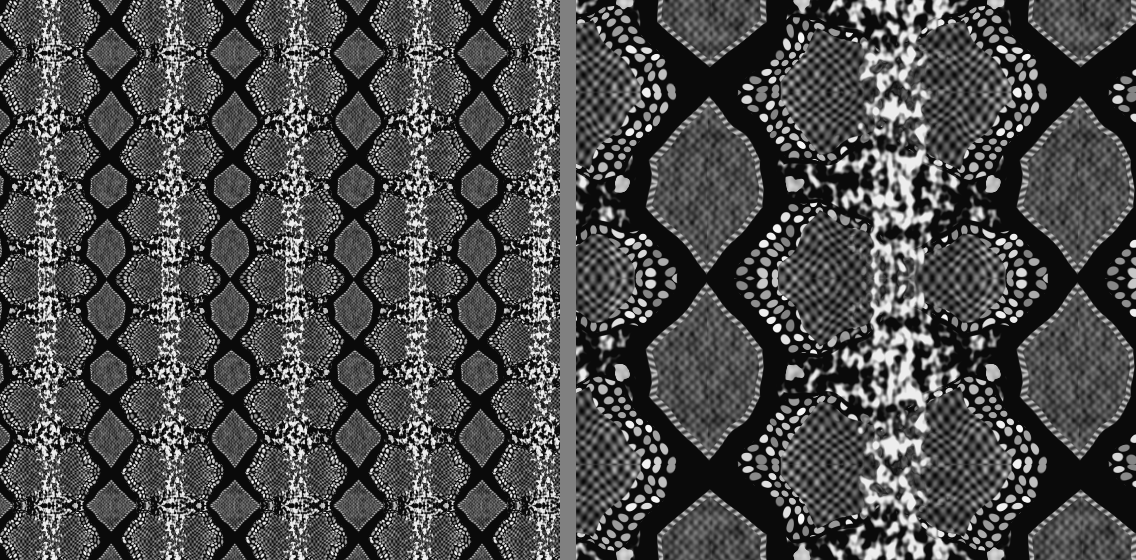
Left: the whole. Right: its middle third, enlarged.
A Shadertoy shader for this pattern:

```glsl
// Monochrome snakeskin: columns of beaded diamonds and mesh scales between mottled pale strips.
#define COLUMNS 4.53      // column pitches across the canvas
#define AXIS_X 0.882      // first diamond axis, in column pitches
#define MIRROR_Y 0.501    // height of the mirror line, in canvas units
#define HALF_TILE 1.83    // distance between mirror lines, in column pitches
#define ROW 0.523         // row pitch, in column pitches
#define BEAD 0.031        // bead spacing
#define MESH 0.034        // fine scale spacing
#define WOBBLE 0.03       // irregularity of the outlines
#define BLACK 0.04
#define WHITE 0.93

const float PI = 3.14159265;

float hash(vec2 p) {
    vec3 h = fract(p.xyx * vec3(0.1031, 0.1030, 0.0973));
    h += dot(h, h.yzx + 33.33);
    return fract((h.x + h.y) * h.z);
}

vec2 gradient(vec2 cell) {
    float angle = 2.0 * PI * hash(cell);
    return vec2(cos(angle), sin(angle));
}

float gradientNoise(vec2 p) {
    vec2 i = floor(p), f = fract(p);
    vec2 u = f * f * f * (f * (f * 6.0 - 15.0) + 10.0);
    vec2 e = vec2(1.0, 0.0);
    float low = mix(dot(gradient(i), f), dot(gradient(i + e), f - e), u.x);
    float high = mix(dot(gradient(i + e.yx), f - e.yx), dot(gradient(i + e.xx), f - e.xx), u.x);
    return mix(low, high, u.y);
}

// Staggered lattice of soft bumps, 0 to 1
float mesh(vec2 p, float pitch) {
    vec2 c = cos(2.0 * PI * p / pitch);
    return 0.5 + 0.5 * c.x * c.y;
}

float cover(float d, float pixel) {
    return 1.0 - smoothstep(-0.8 * pixel, 0.8 * pixel, d);
}

// Rhombus with its side corners cut off
float diamond(vec2 p, vec2 size, float cut) {
    float edge = (p.x / size.x + p.y / size.y - 1.0) * size.x * size.y / length(size);
    return max(edge, p.x - cut);
}

void mainImage(out vec4 fragColor, in vec2 fragCoord) {
    float pixel = COLUMNS / iResolution.y;
    vec2 p = fragCoord * pixel;

    // Fold into mirrored rows and repeated columns
    float m = p.y - MIRROR_Y * COLUMNS;
    m = abs(mod(m + HALF_TILE, 2.0 * HALF_TILE) - HALF_TILE);
    float sway = 0.02 * cos(PI * m / HALF_TILE);
    vec2 skin = vec2(fract(p.x - AXIS_X + sway), m);
    float x = fract(skin.x + 0.5) - 0.5;
    float bulge = sin(PI * m / HALF_TILE);
    float row = m / ROW + 0.07 * bulge * bulge;
    int k = min(int(row), 3);
    int node = min(int(row + 0.5), 3);
    float warp = WOBBLE * smoothstep(0.0, 0.1, abs(x));
    float a = abs(x) + warp * gradientNoise(skin * 9.0);
    float v = abs(row - float(k) - 0.5) * ROW;
    float s = abs(row - float(node)) * ROW + warp * gradientNoise(skin * 11.0 + 7.0);

    // Mottled strip, palest along its middle
    float grain = gradientNoise(skin * vec2(27.0, 21.0))
                + 0.7 * gradientNoise(skin * vec2(58.0, 47.0) + 3.7);
    float bias = mix(-0.22, 0.13, smoothstep(0.22, 0.5, a));
    float tone = mix(BLACK, WHITE, smoothstep(-0.2, 0.45, grain + bias));

    // Side scale: pointed towards the axis, fading into the strip
    float halfHeight = x > 0.0 ? vec4(0.21, 0.2, 0.195, 0.21)[node]
                               : vec4(0.14, 0.245, 0.195, 0.21)[node];
    float slant = max(0.6 * s - 0.8 * (a - 0.07), 0.085 - a);
    float lid = s + 0.5 * max(a - 0.3, 0.0) - halfHeight;
    float fade = a - 0.45 + 0.12 * grain + 0.7 * s * s;
    float inner = 1.0 - smoothstep(-0.05, 0.04, fade);
    float side = max(slant, lid);
    tone = mix(tone, BLACK, cover(side - 0.012, pixel) * inner);
    tone = mix(tone, BLACK, cover(a - 0.2, pixel));

    // Jittered beads in staggered rows along the slanted edge
    vec2 g = vec2(0.6 * a + 0.8 * s, 0.8 * (a - 0.07) - 0.6 * s) / BEAD;
    g.x += 0.5 * floor(g.y);
    vec2 cell = floor(g) + float(node) * 17.0 + step(0.0, x) * 5.0;
    float shade = 0.5 + 0.47 * hash(cell);
    vec2 offset = fract(g) - 0.5 + 0.1 * gradient(cell);
    float bead = (length(offset) - 0.37) * BEAD;
    tone = mix(tone, shade, cover(max(bead, side), pixel) * inner);

    // Mesh core of the side scale
    float core = max(max(slant + 0.078, lid + 0.022), 0.185 - a);
    float meshTone = 0.04 + 0.5 * mesh(vec2(x, s), MESH);
    meshTone *= mix(1.25, 0.9, smoothstep(0.18, 0.34, a)) * (1.0 + 0.5 * grain);
    tone = mix(tone, meshTone, cover(core, pixel) * inner);

    // Central diamond with a speckled pale rim
    float cut = vec4(0.15, 0.152, 0.172, 0.205)[k];
    vec2 size = vec2(vec4(0.205, 0.225, 0.2, 0.208)[k], vec4(0.25, 0.19, 0.228, 0.208)[k]);
    float d = diamond(vec2(a, v), size, cut);
    float streak = gradientNoise(skin * vec2(75.0, 30.0))
                 + 0.6 * gradientNoise(skin * vec2(24.0, 9.0) + 5.3);
    float body = 0.2 + 0.21 * mesh(vec2(x, v), 0.8 * MESH) + 0.2 * streak;
    float speckle = 0.5 + 0.5 * cos(2.0 * PI * (v - 0.5 * a) / (0.7 * BEAD));
    float rim = cover(abs(d + 0.008) - 0.007, pixel);
    body = mix(body, 0.25 + 0.5 * speckle, rim);
    tone = mix(tone, body, cover(d, pixel));

    // Large pale bead beside each diamond corner
    float knob = length(vec2(a - cut - 0.085, v)) - 0.023 - 0.02 * grain;
    tone = mix(tone, 0.72 + 0.25 * grain, cover(knob, pixel));

    fragColor = vec4(vec3(clamp(tone, 0.0, 1.0)), 1.0);
}
```
